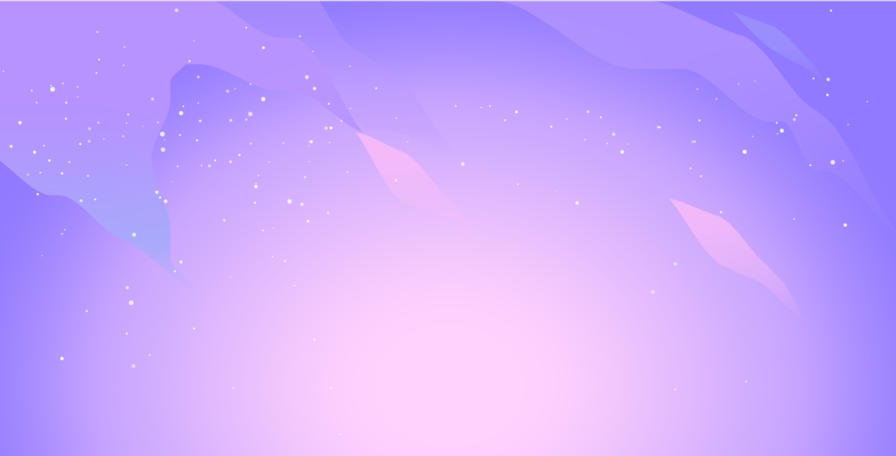
Write a WebGL 1 fragment shader that draws this background.

```glsl
precision highp float;
// Dreamy violet sky with a pink glow, drifting wavy ribbons and scattered stars.

uniform vec2 u_resolution;

#define CANVAS vec2(7.68, 3.90)
#define GLOW_CENTRE vec2(3.85, 3.30)
#define GLOW_RADII vec2(4.00, 3.25)
#define PINK vec3(1.00, 0.82, 0.99)
#define LILAC vec3(0.76, 0.63, 1.00)
#define VIOLET vec3(0.57, 0.48, 1.00)
#define LAVENDER vec3(0.72, 0.58, 1.00)
#define ICE vec3(0.65, 0.67, 0.98)
#define ROSE vec3(0.98, 0.74, 0.97)
#define STAR_DENSITY 0.42

float hash(vec2 p) {
  return fract(sin(dot(p, vec2(127.1, 311.7))) * 43758.5453);
}

// Smooth terraced curve: four eased steps added to a base level.
float terrace(float x, float base, vec4 from, vec4 to, vec4 rise) {
  return base + dot(rise, smoothstep(from, to, vec4(x)));
}

// Antialiased coverage where d is positive.
float cover(float d) {
  float pixel = CANVAS.y / u_resolution.y;
  return smoothstep(-pixel, pixel, d);
}

// Area between an upper and a lower edge; y grows downwards.
float band(float y, float upper, float lower) {
  return cover(y - upper) * cover(lower - y);
}

float cluster(vec2 p, vec2 centre, vec2 size) {
  vec2 q = (p - centre) / size;
  return exp(-dot(q, q));
}

// Round stars, one candidate per grid cell, denser inside the clusters.
float stars(vec2 p, float cell, float maxRadius, float seed) {
  vec2 id = floor(p / cell);
  vec2 mid = (id + 0.5) * cell;
  float density = cluster(mid, vec2(0.6, 1.1), vec2(0.8, 0.8))
    + cluster(mid, vec2(2.3, 1.1), vec2(1.0, 0.75))
    + 0.5 * cluster(mid, vec2(4.5, 1.2), vec2(1.2, 0.5))
    + cluster(mid, vec2(6.4, 1.3), vec2(0.65, 0.6))
    + 0.3 * cluster(mid, vec2(1.1, 2.9), vec2(0.4, 0.4));
  vec2 jitter = vec2(hash(id + seed), hash(id + seed + 17.3));
  vec2 centre = (id + 0.15 + 0.7 * jitter) * cell;
  float size = hash(id + seed + 41.7);
  float radius = maxRadius * mix(0.45, 1.0, size);
  float present = step(hash(id + seed + 73.1), density * STAR_DENSITY);
  return present * cover(radius - length(p - centre)) * mix(0.45, 1.0, hash(id + seed + 5.9));
}

vec3 glow(vec2 p) {
  float r = length((p - GLOW_CENTRE) / GLOW_RADII);
  vec3 c = mix(PINK, LILAC, smoothstep(0.12, 0.90, r));
  return mix(c, VIOLET, smoothstep(0.70, 1.08, r));
}

// Broad left veil: a hanging lobe joined to a bridge reaching right.
float leftVeil(vec2 p) {
  float upper = terrace(p.x, -0.03, vec4(1.7, 2.5, 4, 4), vec4(2.4, 3.3, 5, 5), vec4(0.35, 0.95, 0, 0));
  float bridge = terrace(p.x, 0.55, vec4(1.7, 2.5, 4, 4), vec4(2.4, 3.2, 5, 5), vec4(0.23, 0.37, 0, 0));
  float side = terrace(p.y, 1.60, vec4(0.52, 0.85, 1.35, 2.2), vec4(0.7, 1.35, 1.95, 2.5), vec4(-0.14, -0.16, 0.16, 0.2));
  float base = terrace(p.x, 1.29, vec4(-0.2, 0.5, 1.0, 4), vec4(0.45, 1.1, 1.75, 5), vec4(0.38, 0.38, 0.45, 0));
  return cover(p.y - upper) * cover(base - p.y) * max(cover(side - p.x), cover(bridge - p.y));
}

void main() {
  vec2 uv = gl_FragCoord.xy / u_resolution;
  vec2 p = vec2(uv.x, 1.0 - uv.y) * CANVAS;
  float x = p.x, y = p.y;
  vec3 col = glow(p);

  // Left ribbons
  float fold = band(y,
    terrace(x, -0.05, vec4(2.65, 2.85, 3.35, 3.8), vec4(3.0, 3.5, 3.95, 4.2), vec4(0.4, 0.3, 0.62, 0.2)),
    terrace(x, 0.0, vec4(1.7, 2.5, 3.3, 5), vec4(2.4, 3.2, 4.2, 6), vec4(0.32, 0.8, 0.35, 0)));
  fold *= step(1.7, x) * (1.0 - smoothstep(0.8, 1.4, y));
  col = mix(col, mix(vec3(0.65, 0.54, 1.0), LILAC, smoothstep(0.1, 1.0, y)), 0.9 * fold);
  float veil = leftVeil(p) * (1.0 - 0.9 * smoothstep(2.0, 2.5, y));
  col = mix(col, mix(LAVENDER, ICE, smoothstep(0.8, 2.3, y)), 0.95 * veil);

  // Rose ribbons
  float petal = band(y,
    terrace(x, 1.13, vec4(3.0, 3.45, 3.85, 3.98), vec4(3.6, 3.95, 4.05, 4.14), vec4(0.2, 0.42, 0.14, 0.4)),
    terrace(x, 1.02, vec4(2.9, 3.45, 3.85, 5), vec4(3.5, 3.9, 4.15, 6), vec4(0.72, 0.14, 0.35, 0)));
  col = mix(col, ROSE, 0.85 * petal * (1.0 - smoothstep(1.25, 2.15, y)));
  float feather = band(y,
    terrace(x, 1.69, vec4(5.65, 6.15, 6.55, 6.7), vec4(6.3, 6.65, 6.8, 7.1), vec4(0.18, 0.42, 0.17, 0.65)),
    terrace(x, 1.62, vec4(5.6, 6.05, 6.45, 6.8), vec4(6.2, 6.55, 6.9, 7.1), vec4(0.62, 0.16, 0.3, 0.3)));
  col = mix(col, ROSE, 0.8 * feather * (1.0 - smoothstep(1.75, 2.95, y)));

  // Right ribbons
  float sash = band(y,
    terrace(x, -0.01, vec4(5.45, 6.35, 6.95, 9), vec4(6.55, 7.05, 7.9, 10), vec4(0.34, 0.62, 1.2, 0)),
    terrace(x, 0.0, vec4(4.2, 5.85, 6.7, 7.05), vec4(5.45, 6.6, 7.0, 7.85), vec4(0.59, 0.45, 0.42, 0.6)));
  col = mix(col, vec3(0.69, 0.57, 1.0), sash * mix(0.9, 0.15, smoothstep(0.3, 1.9, y)));
  float wisp = band(y,
    terrace(x, 0.07, vec4(6.1, 6.6, 6.95, 9), vec4(6.8, 7.15, 7.3, 10), vec4(0.18, 0.4, 0.3, 0)),
    terrace(x, 0.0, vec4(6.1, 6.5, 6.85, 9), vec4(6.65, 6.95, 7.35, 10), vec4(0.4, 0.17, 0.35, 0)));
  col = mix(col, ICE, 0.4 * wisp * (1.0 - smoothstep(0.3, 0.85, y)));

  // Stars in three sizes, and a pale hairline along the top
  for (int i = 0; i < 3; i++) {
    float k = float(i);
    col = mix(col, vec3(1.0), stars(p, 0.16 + 0.07 * k, 0.009 + 0.006 * k, 11.0 * k));
  }
  col = mix(col, vec3(0.95, 0.92, 1.0), 0.8 * cover(0.01 - y));
  gl_FragColor = vec4(col, 1.0);
}
```
